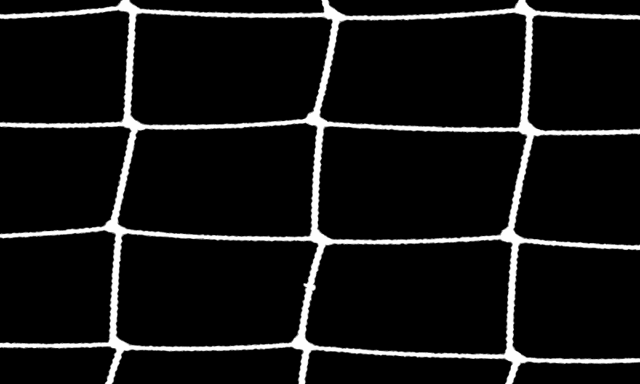
Give the GLSL for this pattern, as a WebGL 2 fragment shader.

```glsl
#version 300 es
precision highp float;
// White knotted sports net with twisted, slightly sagging cords on black.

uniform vec2 u_resolution;
out vec4 fragColor;

const vec3 BACKDROP = vec3(0.0);
const vec3 CORD = vec3(0.995);
const float THIN_RADIUS = 0.34;   // lengths are percent of the canvas width
const float THICK_RADIUS = 0.53;
const float EDGE_BLUR = 0.17;

float hash(vec2 p) {
    return fract(sin(dot(p, vec2(127.1, 311.7))) * 43758.5453);
}

float noise(vec2 p) {
    vec2 i = floor(p), f = fract(p);
    f = f * f * (3.0 - 2.0 * f);
    return mix(mix(hash(i), hash(i + vec2(1, 0)), f.x),
               mix(hash(i + vec2(0, 1)), hash(i + vec2(1, 1)), f.x), f.y);
}

float smoothMin(float a, float b, float k) {
    float h = max(k - abs(a - b), 0.0) / k;
    return min(a, b) - h * h * k * 0.25;
}

// +1 and -1 in a checkerboard over the knots
float parity(vec2 id) {
    return 1.0 - 2.0 * mod(id.x + id.y, 2.0);
}

// Skewed lattice with alternating offsets; y runs down from the top edge
vec2 knotCenter(vec2 id) {
    float s = parity(id);
    float x = 20.96 + 29.88 * id.x + 0.55 * id.x * id.x - 1.08 * id.y - 0.85 * s;
    float y = 1.76 + 17.22 * id.y + (0.18 + 0.26 * id.y) * max(id.x, 0.0) - 0.48 * s;
    return vec2(x, y);
}

// Bowed cord whose two edges carry the ridges of the twist
float cord(vec2 p, vec2 a, vec2 b, vec2 bow, float radius, float twist) {
    vec2 ab = b - a;
    float t = clamp(dot(p - a, ab) / dot(ab, ab), 0.0, 1.0);
    vec2 offset = p - mix(a, b, t) - bow * 4.0 * t * (1.0 - t);
    float side = sign(ab.x * offset.y - ab.y * offset.x);
    float ridge = sin(6.6 * t * length(ab) + 1.2 * side);
    return length(offset) - radius - twist * ridge;
}

float taperedCapsule(vec2 p, vec2 a, vec2 b, float ra, float rb) {
    vec2 ab = b - a;
    float t = clamp(dot(p - a, ab) / dot(ab, ab), 0.0, 1.0);
    return length(p - a - ab * t) - mix(ra, rb, t);
}

float knot(vec2 p, float seed) {
    float size = 0.9 + 0.2 * seed;
    return taperedCapsule(p, vec2(-0.6, -0.35), vec2(1.2, 0.35), size, 0.5);
}

float crossCord(vec2 p, vec2 id) {
    vec2 a = knotCenter(id) + vec2(0.8, 0.35);
    vec2 b = knotCenter(id + vec2(1, 0)) - vec2(0.8, 0.12);
    float sag = 0.35 + 0.2 * hash(id + 3.0);
    return cord(p, a, b, vec2(0.0, sag), THIN_RADIUS, 0.02);
}

float downCord(vec2 p, vec2 id) {
    float s = parity(id);
    vec2 a = knotCenter(id) + vec2(0.46 + 0.2 * s, 0.6);
    vec2 b = knotCenter(id + vec2(0, 1)) + vec2(-0.59 - 0.33 * s, -0.5);
    float lean = 0.13 - 0.23 * id.y + 0.4 * (hash(id + 9.0) - 0.5);
    float bow = id.y < 0.0 ? -1.8 : lean;
    return cord(p, a, b, vec2(bow, 0.0), THICK_RADIUS, 0.055);
}

// Short frayed barb on one cord
float barb(vec2 p) {
    vec2 root = mix(knotCenter(vec2(1, 2)), knotCenter(vec2(1, 3)), 0.45);
    return taperedCapsule(p, root + vec2(0.0, 0.1), root + vec2(-1.2, -0.35), 0.5, 0.2);
}

float net(vec2 p) {
    float cords = barb(p);
    float knots = 1000.0;
    for (int row = -1; row <= 3; row++) {
        for (int col = -1; col <= 3; col++) {
            vec2 id = vec2(col, row);
            cords = min(cords, min(crossCord(p, id), downCord(p, id)));
            knots = min(knots, knot(p - knotCenter(id), hash(id)));
        }
    }
    return smoothMin(cords, knots, 0.5);
}

void main() {
    vec2 p = vec2(gl_FragCoord.x, u_resolution.y - gl_FragCoord.y) * 100.0 / u_resolution.x;
    float pixel = 100.0 / u_resolution.x;

    // Uneven fibres roughen the outline
    float wear = 0.12 * (noise(p * 1.7) - 0.5) + 0.08 * (noise(p * 4.0) - 0.5);
    float d = net(p) + wear;

    float blur = max(EDGE_BLUR, 0.7 * pixel);
    float cover = 1.0 - smoothstep(-blur, blur, d);
    fragColor = vec4(mix(BACKDROP, CORD, cover), 1.0);
}
```
